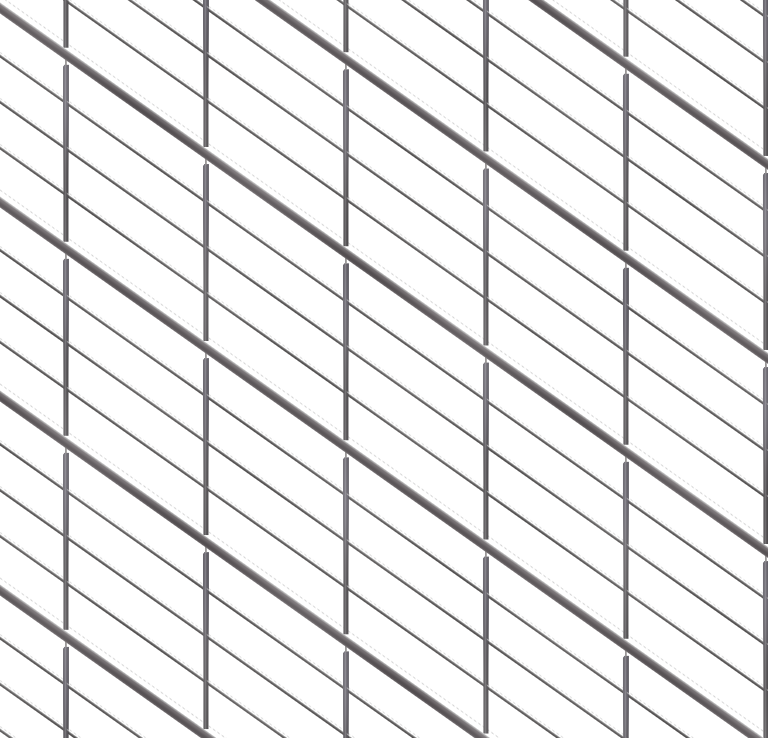
A Shadertoy shader for this pattern:

```glsl
// Sloping handrails over thin cables, held by upright posts on white.
// Rows and columns repeat by modulo; each bar is a smoothed distance band
// shaded across its width, with layered sines for faint tarnish.

const float SLOPE = 0.709;      // fall of the rails per post spacing
const float ROW = 1.386;        // vertical spacing of the rails
const float FIRST_POST = 0.471;

// Coverage of a band of given half width, softened over one pixel.
float band(float dist, float halfWidth, float pixel) {
    return clamp((halfWidth - abs(dist)) / pixel + 0.5, 0.0, 1.0);
}

// Slow variation of brightness along the metal.
float tarnish(vec2 p) {
    return 0.018 * (sin(p.x * 3.1 + p.y * 1.7) + sin(p.x * 7.3 - p.y * 4.9 + 1.3));
}

// Shade of a round rail; t runs from -1 at the top edge to 1 at the bottom.
vec3 railShade(float t) {
    vec3 body = mix(vec3(0.47, 0.45, 0.46), vec3(0.36, 0.34, 0.35), smoothstep(-0.5, 0.35, t));
    body = mix(vec3(0.73), body, smoothstep(-1.0, -0.45, t));
    return mix(body, vec3(0.45, 0.43, 0.44), smoothstep(0.55, 1.0, t));
}

void mainImage(out vec4 fragColor, in vec2 fragCoord) {
    // One unit is one post spacing; y runs downward from the top edge.
    float pixel = 5.486 / iResolution.x;
    vec2 p = vec2(fragCoord.x, iResolution.y - fragCoord.y) * pixel;
    float wear = tarnish(p);
    float tilt = inversesqrt(1.0 + SLOPE * SLOPE);

    // Drop below the rail above, and signed distance to the nearest rail.
    float drop = mod(p.y - 0.057 - SLOPE * p.x, ROW);
    float rail = (drop - ROW * step(0.5 * ROW, drop)) * tilt;

    // Three evenly spaced cables in every row.
    float cableIndex = clamp(round((drop - 0.343) / 0.3285), 0.0, 2.0);
    float cable = (drop - 0.343 - 0.3285 * cableIndex) * tilt;

    // Nearest post, and the drop measured along its axis.
    float postX = round(p.x - FIRST_POST) + FIRST_POST;
    float across = p.x - postX;
    float postDrop = mod(p.y - 0.057 - SLOPE * postX, ROW);

    vec3 color = vec3(1.0);

    // Faint dotted glints above rails and cables.
    float dots = 0.5 + 0.5 * sin(p.x / tilt * 165.0);
    color -= 0.16 * dots * band(rail + 0.07, 0.004, pixel);
    color -= 0.13 * dots * band(cable + 0.021, 0.004, pixel);

    // Cables, lighter along the upper side.
    vec3 cableColor = mix(vec3(0.60), vec3(0.36, 0.35, 0.35), smoothstep(-0.009, 0.003, cable));
    color = mix(color, cableColor + wear, band(cable, 0.0095, pixel));

    // Posts: bluish and wider at the top, darker below, with dark edges.
    float lower = smoothstep(0.35, 0.95, postDrop);
    float postWidth = mix(0.021, 0.018, lower);
    postWidth -= 0.008 * smoothstep(0.088, 0.072, postDrop) * step(across, 0.0);
    vec3 postColor = mix(vec3(0.45, 0.44, 0.47), vec3(0.38, 0.37, 0.38), lower);
    postColor -= 0.10 * smoothstep(0.006, 0.018, across);
    postColor += 0.10 * band(across + 0.004, 0.004, pixel);
    float postCover = band(across, postWidth, pixel) * band(postDrop - 0.704, 0.632, pixel);
    color = mix(color, postColor + wear, postCover);

    // Pale fitting where each cable passes its post.
    float fitting = band(cable + 0.012, 0.004, pixel) * band(across - 0.016, 0.010, pixel);
    color = mix(color, vec3(0.80), 0.6 * fitting);

    // Thin neck between a rail and the cap of the post below it.
    float neck = band(across, 0.006, pixel) * band(postDrop - 0.036, 0.040, pixel);
    color = mix(color, vec3(0.57, 0.56, 0.56), neck);

    // Handrails lie over everything.
    color = mix(color, railShade(rail / 0.032) + wear, band(rail, 0.032, pixel));

    fragColor = vec4(clamp(color, 0.0, 1.0), 1.0);
}
```
